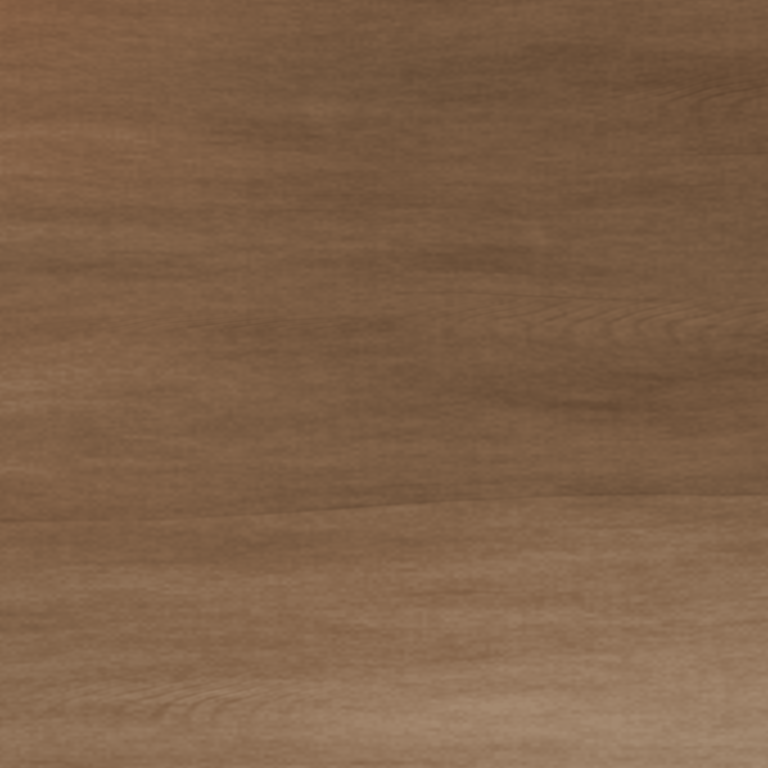
Reproduce this texture procedurally as a three.js fragment shader.

```glsl
// Brown wood veneer with horizontal grain, lit from the lower right.
// Stretched value noise gives the streaks, warped arcs give the flame figures,
// and a soft light field sets the tone that is mapped onto three browns.

varying vec2 vUv;

const vec3 DARK_BROWN = vec3(0.412, 0.304, 0.216);
const vec3 MID_BROWN = vec3(0.515, 0.391, 0.287);
const vec3 PALE_BROWN = vec3(0.622, 0.512, 0.412);
const vec3 RED_TINT = vec3(0.022, -0.006, -0.012);

float hash(vec2 p) {
  return fract(sin(dot(p, vec2(127.1, 311.7))) * 43758.5453);
}

// Smooth value noise, centred on zero
float noise(vec2 p) {
  vec2 cell = floor(p);
  vec2 f = fract(p);
  f = f * f * (3.0 - 2.0 * f);
  float low = mix(hash(cell), hash(cell + vec2(1.0, 0.0)), f.x);
  float high = mix(hash(cell + vec2(0.0, 1.0)), hash(cell + vec2(1.0, 1.0)), f.x);
  return mix(low, high, f.y) * 2.0 - 1.0;
}

// Octaves of long streaks, finer and fainter across the grain
float streaks(vec2 p) {
  float sum = 0.0;
  float amplitude = 0.12;
  vec2 frequency = vec2(1.3, 10.0);
  for (int i = 0; i < 4; i++) {
    sum += amplitude * noise(p * frequency + float(i) * 17.3);
    frequency *= vec2(1.7, 2.0);
    amplitude *= 0.80;
  }
  return sum;
}

// Soft dark pores: broken lines on the crests of a stretched noise
float pores(vec2 p, vec2 frequency, float width) {
  float crest = 1.0 - smoothstep(0.0, width, abs(noise(p * frequency)));
  float gaps = smoothstep(0.1, 0.8, noise(p * vec2(5.0, 23.0) + 41.0));
  return crest * gaps;
}

// Dense fibres: thin dashes over a fine mottle of specks
float fibres(vec2 p) {
  float dashes = noise(p * vec2(17.0, 150.0) + 53.0);
  float flecks = noise(p * vec2(60.0, 210.0));
  float specks = noise(p * vec2(170.0, 205.0) + 31.0);
  return 0.5 * dashes + 0.6 * flecks + 0.65 * specks;
}

// Nested arcs of a flame figure that rise to the right, fading in an ellipse
float flame(vec2 p, vec2 centre, vec2 radius, float spacing) {
  vec2 q = (p - centre) / radius;
  float bend = sqrt(q.y * q.y + 0.06) + 0.75 * q.y;
  float wobble = 0.35 * noise(p * vec2(14.0, 36.0));
  float phase = (p.x - centre.x) / spacing - 1.9 * bend + wobble;
  float arc = sin(6.2832 * phase) + 0.5 * sin(12.5664 * phase + 0.9);
  return arc * exp(-1.6 * dot(q, q));
}

// Small pale fleck where a pin knot sits
float knot(vec2 p, vec2 centre) {
  vec2 q = (p - centre) / vec2(0.014, 0.020);
  q.x += 0.5 * q.y + 0.6 * noise(p * 60.0);
  return exp(-dot(q, q));
}

// Broad light: pale lower right, dim upper right, fairly warm left
float lightField(vec2 p) {
  float lower = 1.0 - smoothstep(0.04, 0.42, p.y);
  float upper = smoothstep(0.3, 1.0, p.y);
  float glow = lower * mix(0.22, 0.74, smoothstep(0.05, 0.8, p.x));
  float leftGlow = 0.17 * (1.0 - smoothstep(0.0, 0.6, p.x));
  return 0.29 + glow + leftGlow - 0.13 * upper * smoothstep(0.1, 0.9, p.x);
}

// Long growth line: dark on its upper side, paler below
float seam(vec2 p) {
  float path = 0.322 + 0.034 * smoothstep(0.1, 0.8, p.x);
  float d = p.y - path - 0.002 * noise(p * vec2(14.0, 1.0));
  float line = exp(-d * d / 0.000006) * smoothstep(0.1, 0.4, p.x);
  float shade = smoothstep(-0.003, 0.003, d) * exp(-max(d, 0.0) * 28.0);
  float pale = smoothstep(0.003, -0.003, d) * exp(min(d, 0.0) * 14.0);
  return 0.10 * pale - 0.10 * shade - 0.15 * line;
}

vec3 woodColor(float tone) {
  vec3 lowerHalf = mix(DARK_BROWN, MID_BROWN, clamp(tone * 2.0, -0.4, 1.0));
  return mix(lowerHalf, PALE_BROWN, clamp(tone * 2.0 - 1.0, 0.0, 1.2));
}

void main() {
  // Gentle waves bend the grain
  vec2 grain = vUv;
  grain.y += 0.014 * noise(vUv * vec2(2.2, 3.5)) - 0.022 * vUv.x;
  grain.y += 0.003 * noise(vUv * vec2(7.0, 14.0) + 9.0);

  float figure = flame(vUv, vec2(0.82, 0.580), vec2(0.30, 0.034), 0.047)
    + flame(vUv, vec2(0.24, 0.083), vec2(0.20, 0.036), 0.042)
    + flame(vUv, vec2(0.95, 0.868), vec2(0.15, 0.032), 0.044)
    + 0.6 * flame(vUv, vec2(0.28, 0.572), vec2(0.22, 0.020), 0.055);

  float tone = lightField(vUv) + streaks(grain) + seam(vUv);
  tone += 0.09 * figure;
  tone += 0.15 * (knot(vUv, vec2(0.42, 0.845)) + knot(vUv, vec2(0.70, 0.69)));
  tone -= 0.12 * pores(grain, vec2(3.0, 44.0), 0.40);
  tone -= 0.08 * pores(grain + 3.7, vec2(8.0, 80.0), 0.60);
  tone += 0.115 * fibres(grain);

  // Reddish patches, strongest at the upper left corner
  float redness = 0.2 * noise(grain * vec2(2.0, 9.0) + 25.0);
  redness += 0.9 * exp(-5.0 * length(vUv - vec2(0.0, 1.0)));
  gl_FragColor = vec4(woodColor(tone) + RED_TINT * redness, 1.0);
}
```
